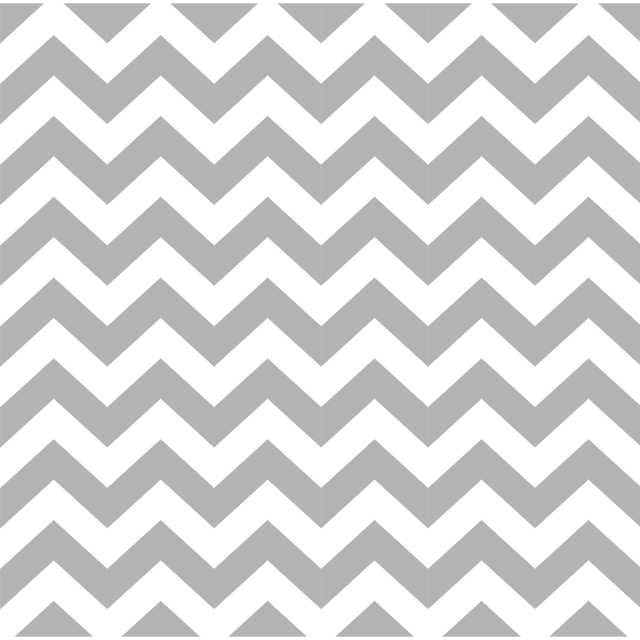
Give the GLSL for this pattern, as a WebGL 1 fragment shader.

```glsl
precision highp float;

uniform vec2 u_resolution;

const vec3 WHITE = vec3(1.0);
const vec3 GRAY = vec3(0.706, 0.698, 0.702);

const vec2 PERIOD = vec2(0.1671, 0.1263);   // zigzag width, band spacing
const vec2 FIRST_PEAK = vec2(0.0840, 0.0547); // measured from the top left
const float RISE = 0.0762;                  // height from valley to peak
const float MARGIN = 0.0052;                // white strip at top and bottom
const float SEAM_WIDTH = 0.0013;
const float SEAM_STRENGTH = 0.07;

// Coverage of a shape from its signed distance (negative inside)
float coverage(float dist, float pixel) {
  return clamp(0.5 - dist / pixel, 0.0, 1.0);
}

// Distance to the nearest multiple of the period
float repeatDistance(float x, float period) {
  return abs(mod(x + 0.5 * period, period) - 0.5 * period);
}

// Signed distance to mitred zigzag bands, each half a spacing thick
float chevronDistance(vec2 p, vec2 period, float rise) {
  float slope = 2.0 * rise / period.x;
  float drop = slope * repeatDistance(p.x, period.x);
  float fromCenter = repeatDistance(p.y - drop - 0.25 * period.y, period.y);
  return (fromCenter - 0.25 * period.y) / sqrt(1.0 + slope * slope);
}

void main() {
  vec2 uv = gl_FragCoord.xy / u_resolution;
  float pixel = 1.0 / min(u_resolution.x, u_resolution.y);
  vec2 p = vec2(uv.x, 1.0 - uv.y) - FIRST_PEAK;

  // Gray bands, cut off at the margins
  float band = coverage(chevronDistance(p, PERIOD, RISE), pixel);
  float edge = MARGIN - min(uv.y, 1.0 - uv.y);
  band *= coverage(edge, pixel);

  // Faint light seams where the strokes join at the valleys
  float valley = repeatDistance(p.x - 0.5 * PERIOD.x, PERIOD.x);
  float seam = coverage(valley - 0.5 * SEAM_WIDTH, pixel);
  vec3 ink = mix(GRAY, WHITE, SEAM_STRENGTH * seam);

  gl_FragColor = vec4(mix(WHITE, ink, band), 1.0);
}
```
